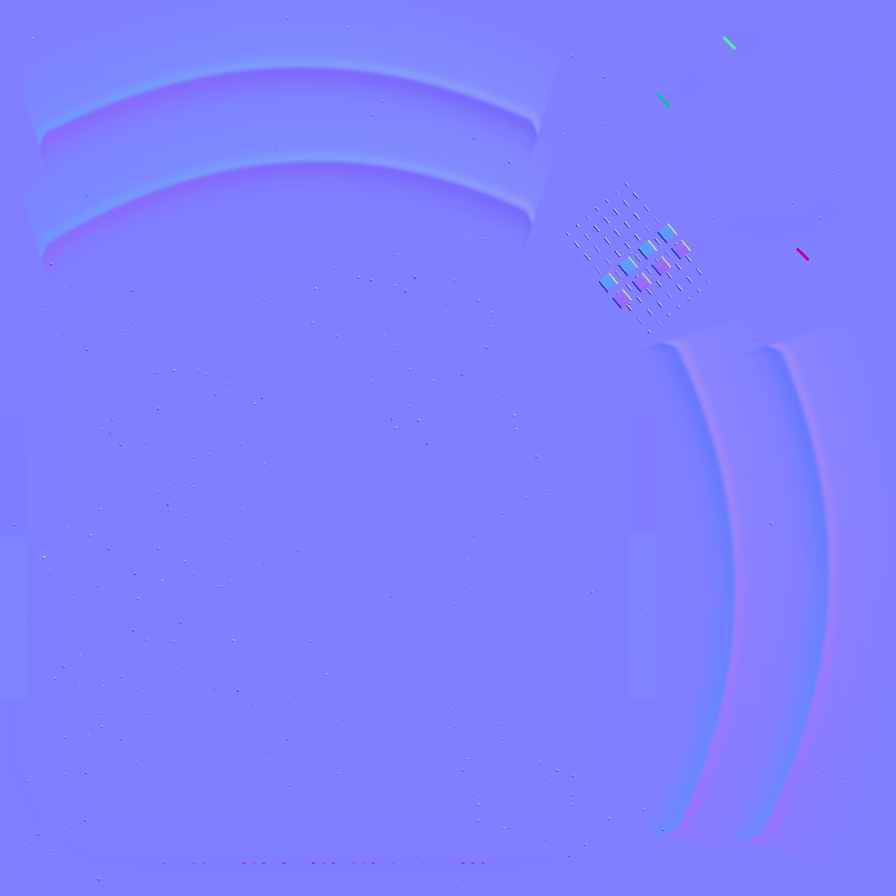
A Shadertoy shader for this texture map:

```glsl
// Tangent-space normal map of a moulded panel: four curved ridges, a grille,
// faint recesses, small notches and scattered pits. Every part adds a surface
// slope; the summed slope is normalized and packed into colour at the end.

#define RIDGE_OUTER 0.085
#define RIDGE_CREST 0.130
#define RIDGE_INNER 0.075
#define RIDGE_GROOVE 0.100
#define END_FLARE 0.30
#define FAINT 0.022
#define PIT_GRID 76.0
#define PIT_DENSITY 0.34
#define NOTCH_SLOPE 9.0
#define GRILLE_PITCH vec2(0.0183, 0.0143)

float hash(vec2 p) {
    vec3 q = fract(p.xyx * vec3(0.1031, 0.1030, 0.0973));
    q += dot(q, q.yzx + 33.33);
    return fract((q.x + q.y) * q.z);
}

float noise(vec2 p) {
    vec2 i = floor(p), f = fract(p);
    f = f * f * (3.0 - 2.0 * f);
    return mix(mix(hash(i), hash(i + vec2(1, 0)), f.x),
               mix(hash(i + vec2(0, 1)), hash(i + vec2(1, 1)), f.x), f.y);
}

float bump(float x, float width) {
    return exp(-x * x / (width * width));
}

float boxDist(vec2 p, vec2 size, float radius) {
    vec2 d = abs(p) - size + radius;
    return length(max(d, 0.0)) + min(max(d.x, d.y), 0.0) - radius;
}

float boxFill(vec2 p, vec2 size, float soft) {
    return 1.0 - smoothstep(-soft, soft, boxDist(p, size, 0.0));
}

// Parabolic ridge: x runs across it, y along it; span holds both ends
vec2 ridge(vec2 p, vec2 apex, float bend, vec2 span) {
    float t = p.y - apex.y;
    vec2 outward = normalize(vec2(1.0, 2.0 * bend * t));
    float d = (p.x - apex.x + bend * t * t) * outward.x;
    float inside = min(p.y - span.x, span.y - p.y) + END_FLARE * d;
    float hook = 1.0 - smoothstep(0.0, 0.016, inside);
    d += 0.011 * hook * hook;
    float outer = RIDGE_OUTER * (1.0 - 0.75 * smoothstep(0.0, 0.085, d))
                + RIDGE_CREST * bump(d, 0.0065);
    float inner = -RIDGE_INNER * bump(d + 0.010, 0.030)
                - RIDGE_GROOVE * bump(d + 0.009, 0.011);
    float profile = mix(inner, outer, smoothstep(-0.009, -0.002, d));
    float mask = smoothstep(-0.001, 0.003, inside)
               * smoothstep(-0.048, -0.030, d) * (1.0 - smoothstep(0.068, 0.088, d));
    return outward * profile * mask;
}

// Faint rounded frame, side pads and round recess
vec2 recesses(vec2 p) {
    vec2 q = p - vec2(0.366, 0.388);
    float rim = boxDist(q, vec2(0.351), 0.13);
    vec2 s = normalize(q + 0.0001) * FAINT * 0.6 * bump(rim, 0.016);
    vec2 side = vec2(abs(q.x) - 0.351, p.y);
    s.y -= FAINT * 1.3 * boxFill(side - vec2(0.0, 0.472), vec2(0.015, 0.065), 0.003);
    s.y += FAINT * 1.6 * boxFill(side - vec2(0.0, 0.310), vec2(0.015, 0.090), 0.003);
    vec2 c = p - vec2(0.859, 0.850);
    float ring = 1.0 - smoothstep(0.012, 0.018, abs(length(c) - 0.105));
    float sector = floor(atan(c.y, c.x) * 2.5);
    return s + FAINT * ring * (hash(vec2(sector, 4.0)) - 0.5) * vec2(0.6, 1.4);
}

// Slanted grille: thin dashes plus two rows of raised blocks
vec2 grille(vec2 p, float aa) {
    vec2 along = vec2(0.64, -0.768), across = vec2(0.768, 0.64);
    vec2 c = p - vec2(0.712, 0.712);
    vec2 q = vec2(dot(c, along), dot(c, across));
    vec2 id = floor(q / GRILLE_PITCH + 0.5);
    vec2 local = q - id * GRILLE_PITCH;
    float area = boxFill(q, vec2(0.073, 0.050), aa);
    float dash = boxFill(local, vec2(0.0040, 0.0010), aa);
    float strength = mix(0.6, 3.2, hash(id + 31.0));
    vec2 s = across * strength * clamp(local.y / 0.001, -1.0, 1.0) * dash * area;
    float pitch = 2.0 * GRILLE_PITCH.y;
    for (int i = 0; i < 2; i++) {
        float row = float(i);
        vec2 b = vec2(q.x - 0.0236 * row, (fract(q.y / pitch) - 0.5) * pitch);
        float fill = boxFill(b, vec2(0.0076, 0.0078), aa) * step(abs(q.y), 2.0 * pitch);
        vec2 face = mix(vec2(-0.42, 0.36), vec2(0.26, -0.24), row);
        face *= 0.65 - 45.0 * b.x * (1.0 - 2.0 * row);
        float edge = smoothstep(0.0062, 0.0072, abs(b.y));
        s = mix(s, mix(face, across * 3.0 * sign(b.y), edge), fill);
    }
    return s;
}

vec2 notch(vec2 p, vec2 center, vec2 lean, float aa) {
    vec2 q = p - center;
    q = vec2(q.x - q.y, q.x + q.y) * 0.7071;
    return lean * NOTCH_SLOPE * boxFill(q, vec2(0.0088, 0.0013), aa);
}

// Scattered pits, clustered by noise and denser inside the frame
vec2 pits(vec2 p, float aa) {
    vec2 cell = floor(p * PIT_GRID);
    vec2 jitter = vec2(hash(cell + 17.0), hash(cell + 71.0));
    vec2 d = p - (cell + 0.2 + 0.6 * jitter) / PIT_GRID;
    float frame = boxFill(p - vec2(0.38, 0.39), vec2(0.35, 0.33), 0.03);
    float chance = PIT_DENSITY * mix(0.10, 1.0, frame) * smoothstep(0.15, 0.9, noise(p * 9.0));
    float on = step(hash(cell + 5.0), chance);
    float size = mix(0.0008, 0.0016, hash(cell + 29.0));
    float fill = 1.0 - smoothstep(size - aa, size + aa, length(d));
    float depth = mix(0.15, 1.3, pow(hash(cell + 43.0), 2.0));
    return on * fill * depth * (d / size + 0.5 * (jitter.yx - 0.5));
}

// Dotted seam along the lower rim
vec2 seam(vec2 p, float aa) {
    float id = floor(p.x * 90.0);
    vec2 q = vec2((fract(p.x * 90.0) - 0.5) / 90.0, p.y - 0.0365);
    float on = pow(hash(vec2(id, 9.0)), 3.0) * step(abs(p.x - 0.362), 0.188);
    return vec2(0.6, -1.5) * on * boxFill(q, vec2(0.0016, 0.0007), aa);
}

void mainImage(out vec4 fragColor, in vec2 fragCoord) {
    vec2 p = fragCoord / iResolution.xy;
    float aa = 0.6 / iResolution.y;
    vec2 slope = recesses(p);
    slope += ridge(p.yx, vec2(0.930, 0.336), 0.89, vec2(0.038, 0.606)).yx;
    slope += ridge(p.yx, vec2(0.825, 0.354), 1.00, vec2(0.040, 0.600)).yx;
    slope += ridge(p, vec2(0.825, 0.343), 0.88, vec2(0.062, 0.624));
    slope += ridge(p, vec2(0.930, 0.362), 0.87, vec2(0.056, 0.620));
    slope += grille(p, aa) + pits(p, aa) + seam(p, aa);
    slope += notch(p, vec2(0.814, 0.952), vec2(-0.4, 0.9), aa);
    slope += notch(p, vec2(0.740, 0.888), vec2(-0.9, 0.5), aa);
    slope += notch(p, vec2(0.896, 0.716), vec2(0.4, -0.9), aa);
    fragColor = vec4(0.5 + 0.5 * normalize(vec3(slope, 1.0)), 1.0);
}
```
